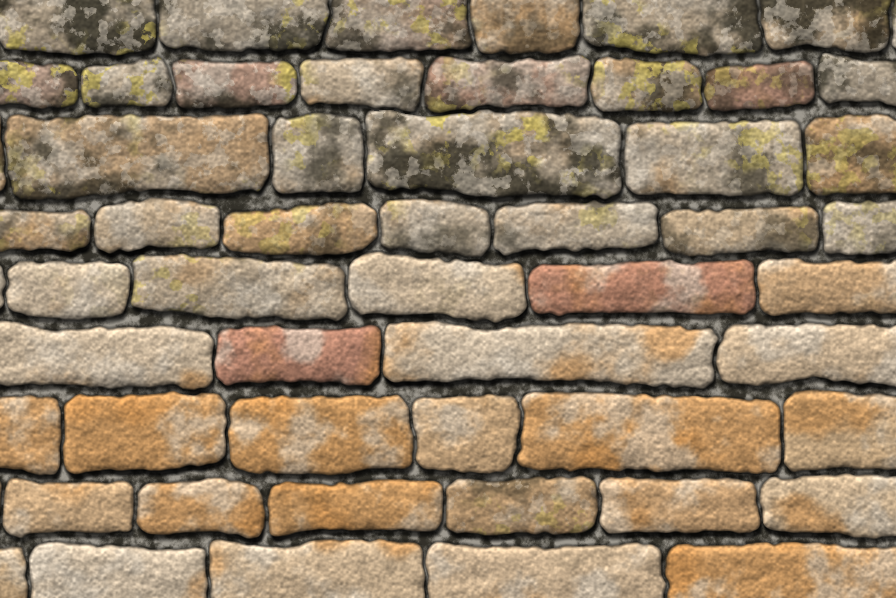
Give the GLSL for this texture, as a Shadertoy shader.

```glsl
const int COURSES = 9;
// Course boundaries from top to bottom, in canvas heights
const float EDGE[10] = float[10](1.03, 0.907, 0.815, 0.667, 0.573, 0.467, 0.352, 0.207, 0.099, -0.035);
// Mean stone length and first joint of each course
const float LENGTH[9] = float[9](0.235, 0.22, 0.30, 0.24, 0.32, 0.45, 0.30, 0.265, 0.37);
const float START[9] = float[9](0.30, 0.086, 0.07, 0.13, 0.26, 0.24, 0.03, 0.21, 0.39);

const vec3 TAN = vec3(0.73, 0.61, 0.46);
const vec3 PALE = vec3(0.77, 0.73, 0.67);
const vec3 OCHRE = vec3(0.71, 0.50, 0.28);
const vec3 ROSE = vec3(0.64, 0.43, 0.35);
const vec3 GREY = vec3(0.56, 0.53, 0.48);
const vec3 SOOT = vec3(0.17, 0.16, 0.12);
const vec3 LICHEN = vec3(0.70, 0.64, 0.33);

struct Stone { float dist; vec2 id; };

float hash(vec2 p) {
    return fract(sin(dot(p, vec2(127.1, 311.7))) * 43758.5453);
}

float noise(vec2 p) {
    vec2 i = floor(p), f = fract(p);
    f = f * f * (3.0 - 2.0 * f);
    return mix(mix(hash(i), hash(i + vec2(1, 0)), f.x),
               mix(hash(i + vec2(0, 1)), hash(i + vec2(1, 1)), f.x), f.y);
}

float fbm(vec2 p) {
    float sum = 0.0, amp = 0.5;
    for (int i = 0; i < 5; i++) {
        sum += amp * noise(p);
        p = mat2(1.6, 1.2, -1.2, 1.6) * p + 7.3;
        amp *= 0.5;
    }
    return sum;
}

float roundBox(vec2 p, vec2 halfSize, float radius) {
    vec2 q = abs(p) - halfSize + radius;
    return length(max(q, 0.0)) + min(max(q.x, q.y), 0.0) - radius;
}

// Irregular vertical joint number i of a course
float joint(int course, float i) {
    float jitter = 0.56 * (hash(vec2(i, float(course) * 3.7 + 1.0)) - 0.5);
    return START[course] + (i + jitter) * LENGTH[course];
}

// Distance to the stone around p, with ragged outline and tilt
Stone findStone(vec2 p) {
    p += 0.016 * (vec2(noise(p * 13.0), noise(p * 11.0 + 31.0)) - 0.5);
    p += 0.007 * (vec2(noise(p * 55.0 + 9.0), noise(p * 60.0 + 17.0)) - 0.5);
    int course = 0;
    for (int k = 1; k < COURSES; k++) if (p.y < EDGE[k]) course = k;

    float i = floor((p.x - START[course]) / LENGTH[course]);
    if (p.x < joint(course, i)) i -= 1.0;
    else if (p.x >= joint(course, i + 1.0)) i += 1.0;

    vec2 id = vec2(i, float(course));
    vec2 lo = vec2(joint(course, i), EDGE[course + 1]);
    vec2 hi = vec2(joint(course, i + 1.0), EDGE[course]);
    lo += vec2(0.003, 0.004 + 0.007 * hash(id + 4.1));
    hi -= vec2(0.003, 0.003 + 0.012 * hash(id + 8.3));
    vec2 local = p - 0.5 * (lo + hi);
    local.y += 0.05 * (hash(id + 2.9) - 0.5) * local.x;
    return Stone(roundBox(local, 0.5 * (hi - lo), 0.022), id);
}

// Rounded stone faces with rough grain
float relief(vec2 p, float dist) {
    float dome = 1.0 - exp(min(dist, 0.0) / 0.011);
    return 0.014 * dome + 0.017 * fbm(p * vec2(20.0, 27.0)) + 0.002 * noise(p * 170.0);
}

// Base hue of a stone: greyer with age, warmer otherwise
vec3 stoneColor(vec2 p, vec2 id, float age) {
    float pick = hash(id + 15.7);
    vec3 col = mix(TAN, PALE, 0.7 * hash(id + 6.2));
    col = mix(col, OCHRE, 0.65 * smoothstep(0.55, 0.85, pick));
    col = mix(col, ROSE, 0.8 * step(pick, 0.13));
    col = mix(col, OCHRE, 0.6 * smoothstep(0.50, 0.72, fbm(p * 9.0 + id * 5.0)));
    col = mix(col, PALE, 0.6 * smoothstep(0.48, 0.68, fbm(p * 14.0 + id * 3.0 + 40.0)));
    return mix(col, GREY, age * (0.45 + 0.4 * hash(id + 21.0)));
}

// Dark stains and crusts of pale and yellow lichen
vec3 weather(vec3 col, vec2 p, vec2 id, float age) {
    float stain = fbm(p * 15.0 + id * 2.0 + 70.0) + 0.22 * (age - 0.6);
    col = mix(col, SOOT, 0.78 * smoothstep(0.46, 0.68, stain) * (0.15 + 0.85 * age));
    float patches = smoothstep(0.42, 0.62, fbm(p * 8.0 + 90.0));
    float specks = smoothstep(0.50, 0.60, fbm(p * 52.0 + 20.0));
    col = mix(col, PALE, 0.55 * age * specks);
    float yellow = smoothstep(0.49, 0.58, fbm(p * 44.0 + 55.0));
    return mix(col, LICHEN, 0.85 * age * patches * yellow);
}

vec3 mortarColor(vec2 p) {
    float grit = fbm(p * 75.0);
    return mix(vec3(0.20, 0.19, 0.16), vec3(0.62, 0.60, 0.56), smoothstep(0.25, 0.72, grit));
}

void mainImage(out vec4 fragColor, in vec2 fragCoord) {
    vec2 p = fragCoord / iResolution.y;
    float pixel = 1.0 / iResolution.y;
    Stone stone = findStone(p);

    // Light falls from the upper left
    vec2 toLight = vec2(-0.0014, 0.0036);
    float nearHeight = relief(p + toLight, findStone(p + toLight).dist);
    float slope = (relief(p, stone.dist) - nearHeight) / length(toLight);

    // Upper courses are the most weathered
    float age = smoothstep(4.8, 1.5, stone.id.y) * (0.45 + 0.55 * hash(stone.id + 33.0));
    age = max(age, 0.55 * step(0.86, hash(stone.id + 51.0)));
    vec3 face = weather(stoneColor(p, stone.id, age), p, stone.id, age);
    face *= clamp(1.0 + 0.36 * slope, 0.45, 1.35) * (0.88 + 0.24 * noise(p * 210.0));
    face *= mix(0.62, 1.0, smoothstep(0.0, -0.006, stone.dist));

    // Recessed mortar, shaded by the stone above
    float above = findStone(p + vec2(-0.003, 0.010)).dist;
    float depth = 0.45 + 0.5 * noise(p * vec2(9.0, 14.0) + 12.0);
    vec3 mortar = mortarColor(p) * (1.0 - depth * smoothstep(0.004, -0.005, above));
    mortar *= mix(0.6, 1.0, smoothstep(0.0, 0.006, stone.dist));

    float cover = smoothstep(pixel, -pixel, stone.dist);
    fragColor = vec4(clamp(mix(mortar, face, cover), 0.0, 1.0), 1.0);
}
```
